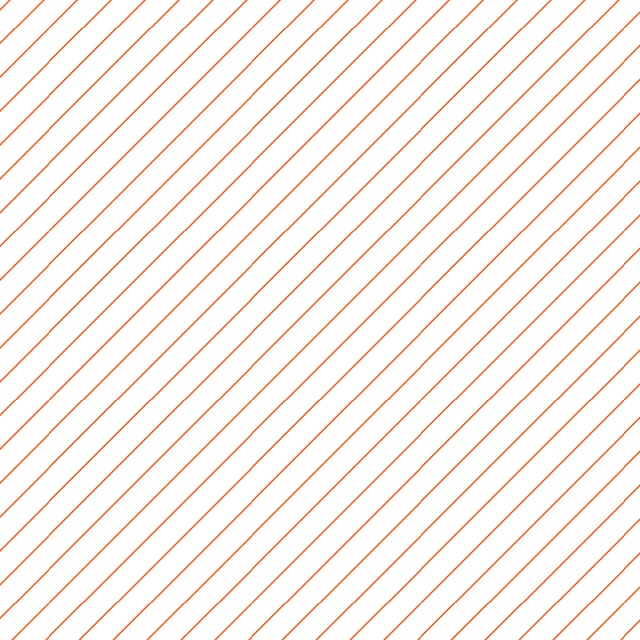
Give the GLSL for this pattern, as a three.js fragment shader.

```glsl
// Thin orange diagonal stripes on white, with slight steps at the tile seams.
varying vec2 vUv;

const float TILE = 0.05284;                    // stripe spacing along each axis
const vec2 TILE_ORIGIN = vec2(0.0241, 0.0438); // from the upper left
const float LINE_WIDTH = 0.0023;
const float SNAP_STEP = 0.001;                 // size of a seam step
const float SNAP_RATE = 0.18;                  // seam steps per tile
const vec2 SNAP_PHASE = vec2(0.85, 1.03);
const vec3 PAPER = vec3(1.0);
const vec3 ORANGE = vec3(1.0, 0.34, 0.06);

// Offset of each tile caused by snapping its column and row to a grid.
vec2 snapOffset(vec2 tile, vec2 phase, float rate, float stepSize) {
  return (fract(tile * rate + phase) - 0.5) * stepSize;
}

// Distance to the nearest falling diagonal through the tile corners.
float diagonalDistance(vec2 p, float spacing) {
  float across = (p.x + p.y) / spacing;
  return abs(fract(across + 0.5) - 0.5) * spacing * inversesqrt(2.0);
}

// Smooth coverage of a line of the given width.
float lineMask(float dist, float width, float pixel) {
  float halfWidth = 0.5 * width;
  return 1.0 - smoothstep(halfWidth - 0.55 * pixel, halfWidth + 0.55 * pixel, dist);
}

void main() {
  // Tile space, with y running down
  vec2 p = vec2(vUv.x, 1.0 - vUv.y) - TILE_ORIGIN;
  vec2 tile = floor(p / TILE);
  p -= snapOffset(tile, SNAP_PHASE, SNAP_RATE, SNAP_STEP);

  // Stripes
  float pixel = fwidth(vUv.x);
  float stripe = lineMask(diagonalDistance(p, TILE), LINE_WIDTH, pixel);
  gl_FragColor = vec4(mix(PAPER, ORANGE, stripe), 1.0);
}
```
